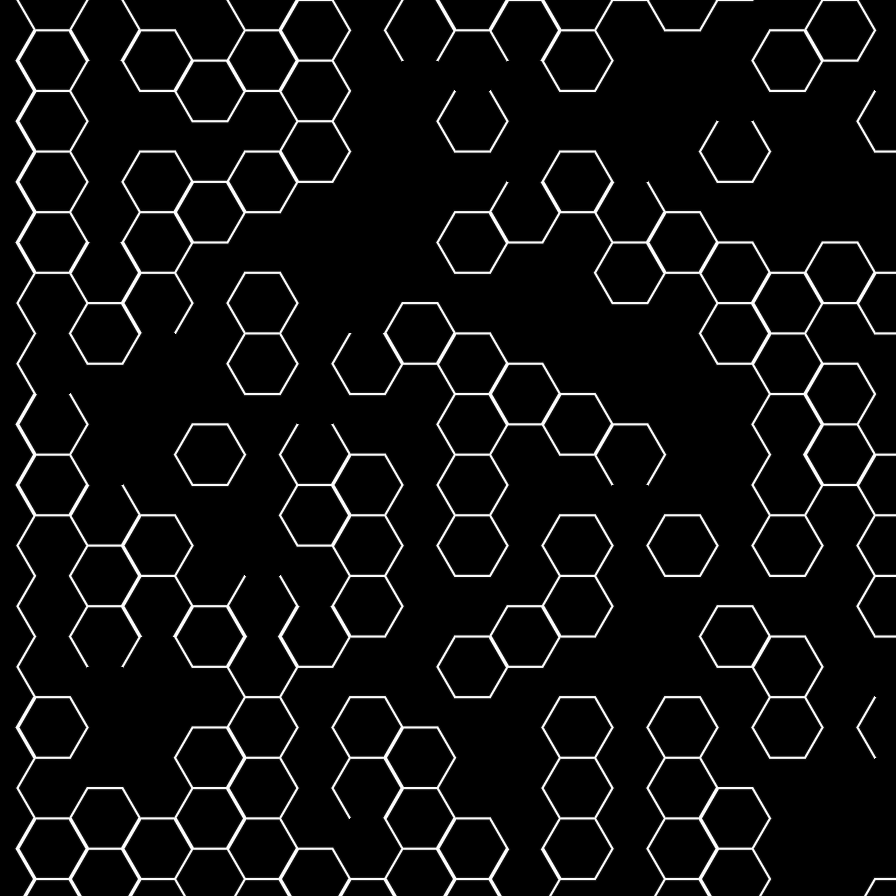
A Shadertoy shader for this pattern:

```glsl
const float ROOT3 = 1.7320508;
const float HEXES_HIGH = 25.6;          // canvas height in hexagon sides
const vec2 LATTICE = vec2(3.0, ROOT3);
const float THIN = 0.031;               // half widths in hexagon sides
const float THICK = 0.05;
const float HALO = 0.04;

float hash(vec2 p) {
    return fract(sin(dot(p, vec2(127.1, 311.7))) * 43758.5453);
}

// Cell index in half lattice steps: odd and even columns differ in parity
vec2 nearestCell(vec2 p) {
    vec2 g = p / LATTICE;
    vec2 a = round(g);
    vec2 b = round(g - 0.5) + 0.5;
    vec2 da = p - a * LATTICE;
    vec2 db = p - b * LATTICE;
    return round(2.0 * (dot(da, da) < dot(db, db) ? a : b));
}

// The slanted sides of an active cell are always drawn
float isActive(vec2 cell) {
    if (cell.x < -0.5 && cell.x > -1.5) return 1.0;
    float share = mod(cell.x, 2.0) < 0.5 ? 0.5 : 0.37;
    return step(hash(cell + 17.3), share);
}

// Top and bottom caps are kept or dropped independently
float hasCap(vec2 cell, float side) {
    if (cell.x < -0.5) return 0.0;
    return isActive(cell) * step(hash(cell * 1.7 + 5.1 * side + 41.0), 0.78);
}

float drawsEdge(vec2 cell, vec2 normal) {
    return abs(normal.y) > 0.9 ? hasCap(cell, sign(normal.y)) : isActive(cell);
}

float lineCoverage(float dist, float halfWidth, float pixel) {
    return clamp((halfWidth - dist) / pixel + 0.5, 0.0, 1.0);
}

// x: line, y: faint halo
vec2 hexEdges(vec2 p, float pixel) {
    vec2 cell = nearestCell(p);
    vec2 local = p - 0.5 * cell * LATTICE;
    vec2 ink = vec2(0.0);
    for (int k = 0; k < 6; k++) {
        float angle = radians(30.0 + 60.0 * float(k));
        vec2 normal = vec2(cos(angle), sin(angle));
        vec2 neighbor = cell + round(2.0 * ROOT3 * normal / LATTICE);
        float owners = drawsEdge(cell, normal) + drawsEdge(neighbor, -normal);
        if (owners < 0.5) continue;

        // Slanted edges shared by two active cells are heavier
        bool heavy = owners > 1.5 && abs(normal.y) < 0.9;
        float halfWidth = heavy ? THICK : THIN;
        float dist = abs(0.5 * ROOT3 - dot(local, normal));
        ink = max(ink, vec2(lineCoverage(dist, halfWidth, pixel),
                            lineCoverage(dist, halfWidth + HALO, pixel)));
    }
    return ink;
}

void mainImage(out vec4 fragColor, in vec2 fragCoord) {
    float pixel = HEXES_HIGH / iResolution.y;
    vec2 p = vec2(fragCoord.x, iResolution.y - fragCoord.y) * pixel;
    vec2 ink = hexEdges(p - vec2(1.5, 0.0), pixel);

    vec3 lineColor = vec3(0.99);
    vec3 haloColor = vec3(0.05);
    vec3 color = mix(haloColor * ink.y, lineColor, ink.x);
    fragColor = vec4(color, 1.0);
}
```
